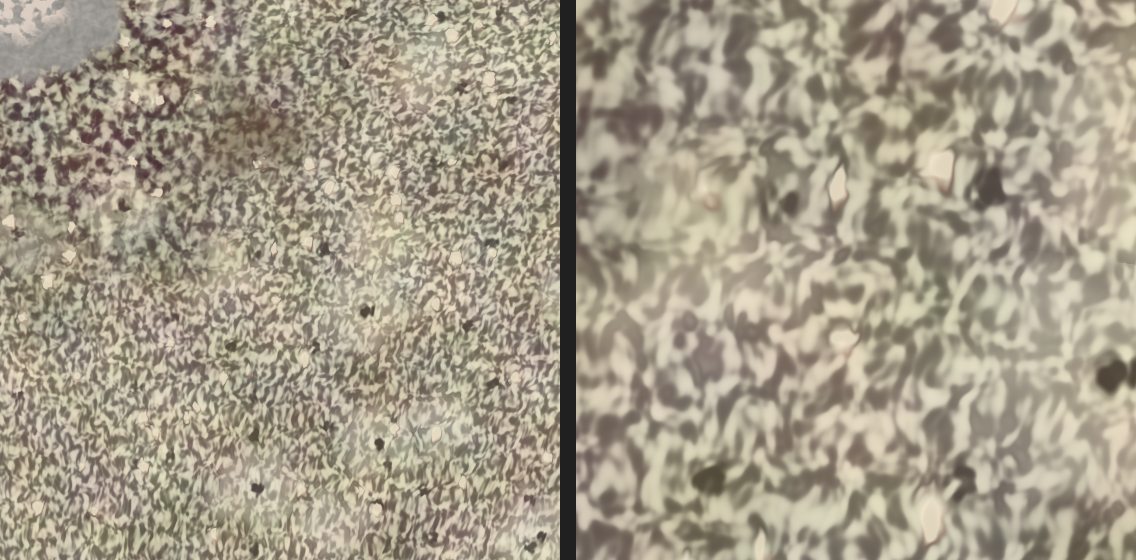
Left: the whole. Right: its middle third, enlarged.
Write a WebGL 2 fragment shader that draws this texture.

```glsl
#version 300 es
precision highp float;
// Weathered stone crusted with lichen: fine upright grains from warped gradient
// noise, a darker and coarser area at the upper left, scattered pale rosettes
// with dark pits, small bright chips, and a smooth grey crust in the corner.

uniform vec2 u_resolution;
out vec4 fragColor;

// Integer hash giving two values in 0..1 for a lattice cell.
vec2 hash2(vec2 cell) {
    uvec2 h = uvec2(ivec2(cell)) * uvec2(1597u, 3571u) + 7919u;
    h = h * 1664525u + 1013904223u;
    h.x += h.y * 1664525u;
    h.y += h.x * 1664525u;
    h ^= h >> 16u;
    h.x += h.y * 1664525u;
    h.y += h.x * 1664525u;
    h ^= h >> 16u;
    return vec2(h & 65535u) / 65535.0;
}

float cornerSlope(vec2 cell, vec2 offset) {
    float angle = 6.2832 * hash2(cell).x;
    return dot(vec2(cos(angle), sin(angle)), offset);
}

// Gradient noise, about -0.7..0.7.
float noise(vec2 p) {
    vec2 i = floor(p), f = p - i;
    vec2 w = f * f * f * (f * (f * 6.0 - 15.0) + 10.0);
    vec2 e = vec2(1.0, 0.0);
    return mix(mix(cornerSlope(i, f), cornerSlope(i + e, f - e), w.x),
               mix(cornerSlope(i + e.yx, f - e.yx), cornerSlope(i + 1.0, f - 1.0), w.x), w.y);
}

// Offset from the nearest scattered point (xy) and its random value (z).
vec3 scatter(vec2 p, float share, float seed) {
    vec2 cell = floor(p);
    vec3 nearest = vec3(9.0, 9.0, 0.0);
    for (int y = -1; y <= 1; y++) {
        for (int x = -1; x <= 1; x++) {
            vec2 c = cell + vec2(x, y);
            vec2 pick = hash2(c + seed);
            vec2 d = p - c - 0.15 - 0.7 * hash2(c + seed + 57.0);
            if (pick.x < share && dot(d, d) < dot(nearest.xy, nearest.xy)) nearest = vec3(d, pick.y);
        }
    }
    return nearest;
}

// Soft-edged disc: 1 inside, 0 outside.
float disc(float dist, float radius, float blur) {
    return 1.0 - smoothstep(radius - blur, radius + blur, dist);
}

void main() {
    vec2 p = gl_FragCoord.xy / min(u_resolution.x, u_resolution.y);

    // Grain space: taller grains at the bottom, leaning on the right.
    vec2 q = vec2(84.0 * p.x * (1.0 - 0.2 * p.y), 46.0 * p.y + 14.0 * p.y * p.y);
    q += 0.6 * vec2(noise(p * 31.0), noise(p * 31.0 + 40.0));
    float fine = noise(q) + 0.65 * noise(q * 1.9 + 17.0);
    float coarse = noise(p * vec2(50.0, 46.0) + 9.0) + 0.55 * noise(q * 1.2 + 71.0)
                 + 0.3 * noise(q * 2.0 + 30.0);

    // Broad variation and the shaded area.
    float broad = noise(p * 5.0 + 3.0) + 0.7 * noise(p * 13.0 + 8.0);
    float shade = 1.0 - smoothstep(0.15, 0.55,
        length((p - vec2(0.14, 0.83)) * vec2(1.0, 1.15)) + 0.22 * noise(p * 7.0));
    float grain = mix(fine, coarse, shade);
    grain /= sqrt(0.08 + grain * grain);
    float light = 0.645 + (0.235 + 0.04 * shade) * grain + 0.09 * broad - 0.1 * shade;

    // Pale ragged rosettes, some with a dark pit.
    vec3 rosette = scatter(p * 5.5, 0.4, 11.0);
    float ragged = length(rosette.xy) + 0.3 * noise(p * 24.0) + 0.22 * fine;
    float pale = disc(ragged, 0.2 + 0.16 * rosette.z, 0.13);
    light = mix(light, 0.82 + 0.12 * grain, 0.65 * pale);
    float pit = disc(length(rosette.xy) + 0.05 * fine, 0.055, 0.025) * step(0.45, rosette.z);
    light = mix(light, 0.28, 0.9 * pit);

    // Dark holes, mostly toward the lower right.
    vec3 hole = scatter(p * 15.0, 0.1 + 0.15 * p.x * (1.0 - p.y), 131.0);
    light = mix(light, 0.29, 0.75 * disc(length(hole.xy) + 0.16 * fine, 0.13, 0.06));

    // Brightness to stone colour, with drifting green, rose and brown tints.
    vec3 color = mix(vec3(0.30, 0.258, 0.222), vec3(0.92, 0.892, 0.79), (light - 0.30) / 0.62);
    float tint = noise(p * 8.0 + 21.0) + 0.5 * noise(p * 34.0 + 5.0);
    color += tint * vec3(-0.035, 0.018, -0.012);
    color += noise(p * 11.0 + 60.0) * vec3(0.01, 0.0, -0.05);
    color += shade * (1.0 - smoothstep(0.3, 0.55, light)) * vec3(0.015, -0.025, 0.01);
    float rust = smoothstep(0.05, 0.4, noise(p * 6.0 + 34.0)) * shade;
    color = mix(color, vec3(0.40, 0.33, 0.25), 0.5 * rust);

    // Cream chips with a faint red rim on the lower right side.
    vec3 chip = scatter(p * 19.0, 0.16, 211.0);
    vec2 chipOffset = chip.xy * vec2(1.15, 0.9);
    float wobble = 0.2 * fine, chipSize = 0.1 + 0.12 * chip.z;
    float rim = disc(length(chipOffset - vec2(0.06, -0.08)) + wobble, chipSize, 0.06);
    color = mix(color, vec3(0.58, 0.42, 0.36), 0.4 * rim);
    color = mix(color, vec3(0.95, 0.91, 0.81), 0.85 * disc(length(chipOffset) + wobble, chipSize, 0.06));

    // Smooth grey crust with a pinkish white heart in the upper left corner.
    float reach = length((p - vec2(0.03, 0.99)) * vec2(1.0, 1.45))
                + 0.04 * noise(p * 18.0) + 0.02 * coarse;
    vec3 crust = vec3(0.61, 0.595, 0.575) + 0.07 * fine + 0.05 * noise(p * 22.0);
    float heart = disc(reach, 0.085, 0.025) * smoothstep(-0.2, 0.2, coarse + 0.1);
    crust = mix(crust, vec3(0.90, 0.84, 0.79), 0.85 * heart);
    color = mix(color, crust, disc(reach, 0.19, 0.015));

    fragColor = vec4(clamp(color, 0.0, 1.0), 1.0);
}
```
